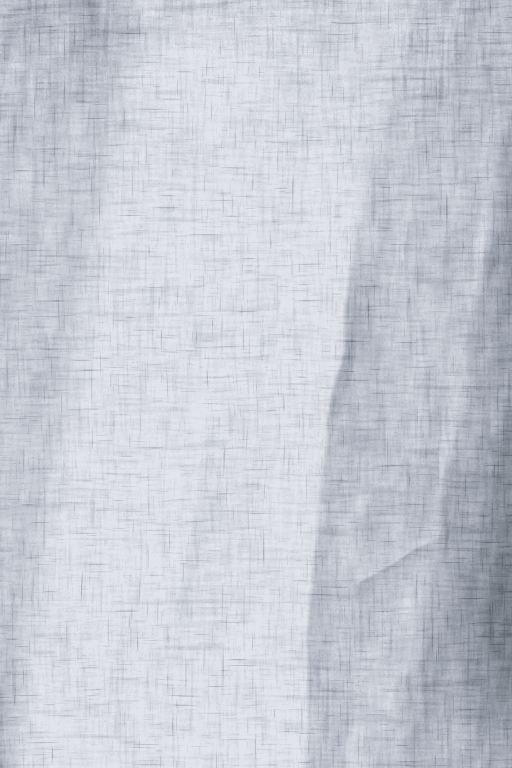
A Shadertoy shader for this texture:

```glsl
// Pale blue-grey linen hanging in soft folds.
// Broad fold shadows and wrinkles set the light; thin stretched noise forms the
// crossing threads, and tapered streaks scattered in cells form the slubs.

#define PALE vec3(0.885, 0.895, 0.922)
#define MID vec3(0.65, 0.67, 0.72)
#define DEEP vec3(0.38, 0.42, 0.45)
#define THREADS 300.0
#define THREAD_CONTRAST 0.10
#define SLUB_DEPTH 0.10
#define WRINKLE_DEPTH 0.30
#define BASE_LIGHT 0.872

float hash(vec2 p) {
    vec3 q = fract(vec3(p.xyx) * 0.1031);
    q += dot(q, q.yzx + 33.33);
    return fract((q.x + q.y) * q.z);
}

float noise(vec2 p) {
    vec2 i = floor(p), f = fract(p);
    f = f * f * (3.0 - 2.0 * f);
    return mix(mix(hash(i), hash(i + vec2(1, 0)), f.x),
               mix(hash(i + vec2(0, 1)), hash(i + vec2(1, 1)), f.x), f.y);
}

float fbm(vec2 p) {
    float sum = 0.0, gain = 0.5;
    for (int i = 0; i < 4; i++) {
        sum += gain * noise(p);
        p = mat2(1.8, 0.5, -0.5, 1.8) * p + 17.3;
        gain *= 0.5;
    }
    return sum;
}

// Shadow that starts at d = 0 and fades out over reach
float fold(float d, float soft, float reach) {
    return smoothstep(-soft, soft, d) * exp(-max(d, 0.0) / reach);
}

// Smooth window between two limits
float span(float a, float b, float soft, float x) {
    return smoothstep(a - soft, a + soft, x) * (1.0 - smoothstep(b - soft, b + soft, x));
}

// Round soft spot
float spot(vec2 p, vec2 centre, vec2 radius) {
    vec2 d = (p - centre) / radius;
    return exp(-dot(d, d));
}

// Thin threads along y, with a few darker stretches
float threads(vec2 p) {
    float fine = noise(p * vec2(THREADS, 40.0)) - 0.5;
    float bold = noise(p * vec2(THREADS * 0.93, 18.0) + 70.0);
    return 0.7 * fine - 0.8 * (smoothstep(0.65, 1.0, bold) - 0.1);
}

// Tapered streaks along x, at most one per cell
float slubs(vec2 p, vec2 cell, float share, float halfWidth) {
    float row = floor(p.y / cell.y);
    p.x += cell.x * hash(vec2(row, 7.0));
    vec2 id = floor(p / cell), f = fract(p / cell);
    float halfLength = mix(0.12, 0.48, hash(id + 31.7));
    float along = abs(f.x - 0.5) / halfLength;
    float across = abs(f.y - mix(0.35, 0.65, hash(id + 57.1))) * cell.y;
    float line = 1.0 - smoothstep(0.0, halfWidth + 0.6 / iResolution.y, across);
    return step(hash(id), share) * line * (1.0 - smoothstep(0.2, 1.0, along));
}

// Large folds of the hanging cloth
float foldLight(vec2 p) {
    float light = BASE_LIGHT;
    vec2 bend = p + 0.018 * (vec2(fbm(p * 9.0), fbm(p * 9.0 + 40.0)) - 0.47);
    float x = bend.x, y = bend.y;

    // Shaded panels on both sides of the bright middle
    float left = 0.015 + 0.17 * y - x;
    light -= 0.085 * smoothstep(-0.03, 0.035, left);
    float right = x - (0.398 + 0.02 * y + 0.11 * y * y);
    float soft = mix(0.004, 0.045, smoothstep(0.62, 0.85, y));
    light -= 0.085 * smoothstep(-soft, soft, right);
    light -= 0.06 * fold(right, soft, 0.07) * span(0.08, 0.72, 0.1, y);

    // Slanted ridges and the hollows beside them
    float ridge = x - (0.516 + 0.155 * y);
    float broken = smoothstep(0.2, 0.65, noise(p * vec2(20.0, 9.0)));
    light -= 0.07 * fold(-ridge, 0.006, 0.04) * span(0.3, 0.9, 0.08, y) * broken;
    light -= 0.08 * fold(ridge - 0.012, 0.01, 0.08) * span(0.1, 0.86, 0.08, y);
    light += 0.07 * exp(-pow(ridge / 0.008, 2.0)) * span(0.36, 0.86, 0.06, y) * broken;
    light -= 0.04 * fold(x - 0.197 - 0.17 * y, 0.006, 0.05) * span(0.18, 0.42, 0.08, y);
    light -= 0.09 * fold(x - 0.52 - 0.1 * y, 0.01, 0.05) * (1.0 - smoothstep(0.04, 0.2, y));

    // Diagonal crease, low on the right
    float crease = y - 0.232 - 0.55 * (x - 0.456);
    light -= 0.09 * fold(-crease, 0.003, 0.014) * span(0.47, 0.57, 0.02, x);
    light += 0.05 * fold(crease, 0.003, 0.02) * span(0.47, 0.57, 0.02, x);

    // Dark edges, dim top and a glow near the top
    light -= 0.25 * spot(bend, vec2(0.68, 0.21), vec2(0.08, 0.21));
    light -= 0.13 * spot(bend, vec2(0.69, 0.55), vec2(0.05, 0.3));
    light -= 0.06 * spot(bend, vec2(0.0, 0.12), vec2(0.04, 0.16));
    light -= 0.05 * smoothstep(0.72, 1.0, y);
    return light + 0.05 * spot(bend, vec2(0.27, 0.9), vec2(0.09, 0.06));
}

void mainImage(out vec4 fragColor, in vec2 fragCoord) {
    vec2 p = fragCoord / iResolution.y;
    float light = foldLight(p);

    // Wrinkles, stronger in the shaded panels
    float shade = clamp((BASE_LIGHT - light) * 7.0, 0.1, 1.0);
    vec2 slant = vec2(p.x - 0.2 * p.y, p.y);
    float wrinkle = 0.5 * fbm(slant * vec2(26.0, 6.0)) + 0.5 * fbm(slant * vec2(55.0, 26.0) + 9.0);
    light += WRINKLE_DEPTH * shade * (wrinkle - 0.47);

    // Crossing threads with a slight waviness and a grainy weave
    vec2 w = p + 0.004 * (vec2(noise(p * 11.0), noise(p * 11.0 + 50.0)) - 0.5);
    float weave = threads(w) + 1.1 * threads(w.yx + 20.0);
    float grain = hash(floor(w * THREADS * 1.5)) - 0.5;
    float contrast = THREAD_CONTRAST * (0.85 + 0.3 * shade + 0.25 * smoothstep(0.75, 1.0, p.y));
    light += contrast * (0.62 * weave + 0.3 * grain);

    // Slubs from many faint ones to a few dark ones
    float dark = 0.0;
    for (int i = 0; i < 4; i++) {
        float k = float(i);
        vec2 cell = vec2(0.034 + 0.011 * k, 0.0035 + 0.003 * k);
        float share = 0.42 / (1.0 + 1.3 * k);
        float depth = 0.4 + 0.3 * k;
        dark += depth * slubs(w + 3.1 * k, cell, share, 0.0006);
        dark += 0.85 * depth * slubs(w.yx + 5.3 + 2.7 * k, cell, share, 0.0006);
    }
    light -= SLUB_DEPTH * min(dark, 1.8);

    // Tint from deep to pale
    vec3 colour = mix(DEEP, MID, clamp((light - 0.42) / 0.25, 0.0, 1.0));
    colour = mix(colour, PALE, clamp((light - 0.67) / 0.225, 0.0, 1.0));
    fragColor = vec4(colour, 1.0);
}
```
